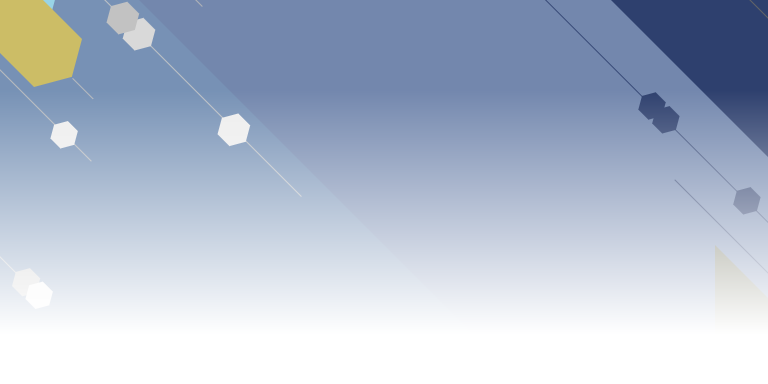
Give the GLSL for this background, as a Shadertoy shader.

```glsl
const vec3 NAVY = vec3(0.18, 0.25, 0.43);

// Coverage of a shape from its signed distance
float cover(float d) {
    return clamp(0.5 - d * iResolution.y, 0.0, 1.0);
}

// Point at x on the falling diagonal that meets the top edge at k
vec2 onTrack(float k, float x) {
    return vec2(x, 1.0 + k - x);
}

// Hexagon with a corner on the diagonal, stretched up-left by len
float hexagon(vec2 q, float radius, float len) {
    vec2 a = vec2(q.x + q.y, q.x - q.y) * 0.70711;
    a.y -= clamp(a.y, -len, 0.0);
    a = abs(a);
    return max(a.x, 0.5 * a.x + 0.866 * a.y) - 0.866 * radius;
}

// Thin diagonal line between x0 and x1
float wire(vec2 p, float k, float x0, float x1) {
    vec2 q = p - onTrack(k, x0);
    float along = clamp((q.x - q.y) * 0.5, 0.0, x1 - x0);
    return length(q - along * vec2(1.0, -1.0)) - 0.0013;
}

vec3 toneColor(float tone) {
    return tone > 0.0 ? vec3(tone) : NAVY;
}

void mainImage(out vec4 fragColor, in vec2 fragCoord) {
    vec2 p = fragCoord / iResolution.y;
    float diagonal = (p.x + p.y - 1.0) * 0.70711;

    // Broad diagonal bands
    vec3 col = vec3(0.45, 0.53, 0.68);
    col = mix(col, vec3(0.465, 0.57, 0.71), cover(diagonal - 0.362 * 0.70711));
    col = mix(col, NAVY, cover(1.591 * 0.70711 - diagonal));

    // Olive corner wedge
    float wedge = max(1.862 - p.x, diagonal - 1.224 * 0.70711);
    col = mix(col, vec3(0.45, 0.46, 0.38), cover(wedge));

    // Wires: track, start x, end x, tone (zero is navy)
    vec4 wires[8] = vec4[8](
        vec4(0.273, 0.273, 0.784, 0.78), vec4(-0.182, 0.0, 0.237, 0.75),
        vec4(-0.015, 0.19, 0.242, 0.75), vec4(0.51, 0.51, 0.526, 0.72),
        vec4(1.421, 1.421, 2.0, 0.0), vec4(1.289, 1.758, 2.0, 0.0),
        vec4(-0.669, 0.0, 0.068, 0.78), vec4(1.953, 1.953, 2.0, 0.4));
    for (int i = 0; i < 8; i++) {
        vec4 w = wires[i];
        col = mix(col, toneColor(w.w), 0.9 * cover(wire(p, w.x, w.y, w.z)));
    }

    // Beads: track, x, radius, tone
    vec4 beads[9] = vec4[9](
        vec4(0.273, 0.362, 0.044, 0.85), vec4(0.273, 0.320, 0.044, 0.76),
        vec4(0.271, 0.609, 0.044, 0.93), vec4(-0.184, 0.167, 0.037, 0.93),
        vec4(-0.667, 0.068, 0.038, 0.78), vec4(-0.667, 0.102, 0.037, 0.96),
        vec4(1.422, 1.698, 0.037, 0.0), vec4(1.422, 1.734, 0.037, 0.0),
        vec4(1.422, 1.945, 0.037, 0.0));
    for (int i = 0; i < 9; i++) {
        vec4 b = beads[i];
        float d = hexagon(p - onTrack(b.x, b.y), b.z, 0.0);
        col = mix(col, toneColor(b.w), cover(d));
    }

    // Cyan sliver behind the large gold hexagon
    float sliver = max(p.x + 0.27 * (1.0 - p.y) - 0.143, 0.971 - p.y);
    col = mix(col, vec3(0.60, 0.83, 0.90), cover(sliver));
    float gold = hexagon(p - onTrack(-0.013, 0.115), 0.102, 0.5);
    col = mix(col, vec3(0.80, 0.74, 0.40), cover(gold));

    // Fade to white toward the bottom
    float fade = clamp((0.766 - p.y) / 0.638, 0.0, 1.0);
    fragColor = vec4(mix(col, vec3(1.0), fade), 1.0);
}
```
